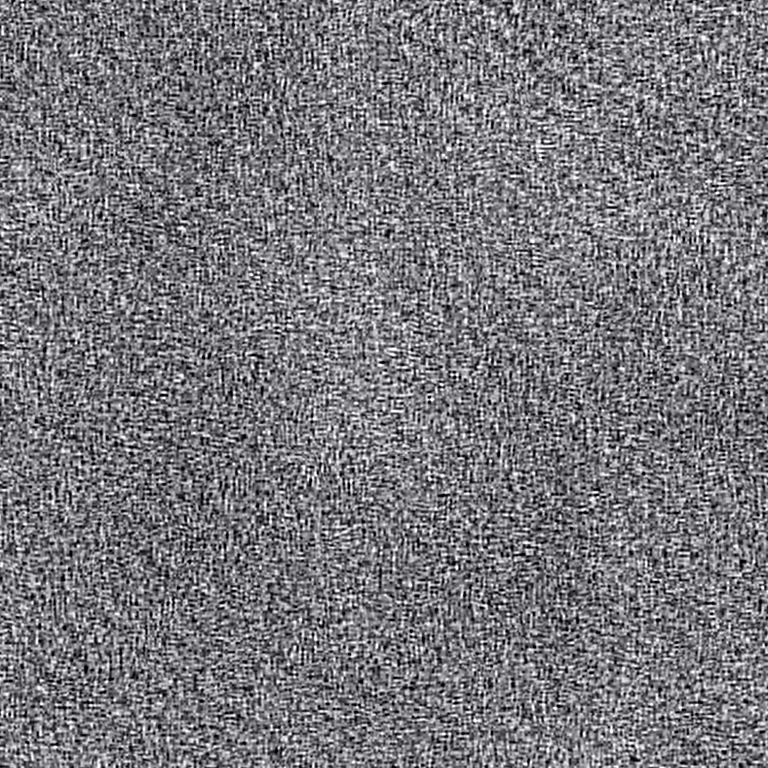
Write a Shadertoy shader that draws this texture.

```glsl
float hash(vec2 p) {
    return fract(sin(dot(p, vec2(127.1, 311.7))) * 43758.5453);
}

// Smooth value noise, centred on zero
float noise(vec2 p) {
    vec2 cell = floor(p), f = fract(p);
    f = f * f * (3.0 - 2.0 * f);
    float low = mix(hash(cell), hash(cell + vec2(1, 0)), f.x);
    float high = mix(hash(cell + vec2(0, 1)), hash(cell + vec2(1, 1)), f.x);
    return mix(low, high, f.y) - 0.5;
}

// Short fibres along x, set off by opposite tones on either side
float fibres(vec2 p) {
    vec2 side = vec2(0, 1);
    return noise(p) - 0.35 * (noise(p + side) + noise(p - side));
}

void mainImage(out vec4 fragColor, in vec2 fragCoord) {
    vec2 uv = fragCoord / iResolution.xy;

    // Slight waviness of the cloth
    vec2 bend = vec2(noise(uv * 23.0 + 5.0), noise(uv * 23.0 + 71.0));
    vec2 p = uv + 0.006 * bend;

    // Crossing fibres, each direction stronger in some patches
    float lean = 0.35 * noise(uv * 14.0 + 31.0);
    float weft = fibres(p * vec2(125, 285) + 13.0);
    float warp = fibres(p.yx * vec2(115, 290) + 457.0);
    float weave = (0.46 - lean) * weft + (0.50 + lean) * warp;

    // Fine speckle between the fibres
    float grain = 0.68 * noise(p * 310.0 + 211.0);

    // Faint broad shading
    float shade = 0.07 * noise(uv * 4.0 + 3.0) + 0.06 * noise(uv * 11.0 + 47.0);

    float tone = 0.487 + weave + grain + shade;
    vec3 coolTint = vec3(-0.004, -0.006, 0.012);
    fragColor = vec4(clamp(tone + coolTint, 0.0, 1.0), 1.0);
}
```
